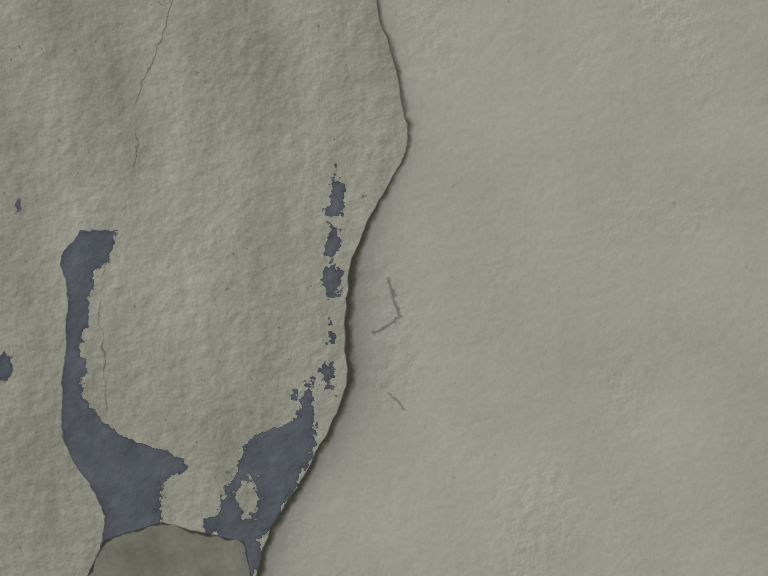
Write a Shadertoy shader that draws this texture.

```glsl
// Weathered plaster wall: a raised, cracked sheet on the left ends in a wavy
// broken lip over a smoother coat; flaked areas expose blue-grey cement.
// Profile curves shape the breaks, and gradient noise gives grain and stains.

// Evenly spaced profile samples, running from the bottom upwards
const float LIP[13] = float[](.444,.47,.521,.569,.599,.602,.601,.623,.667,.705,.696,.677,.656);
const float CRACK[13] = float[](.234,.222,.212,.191,.182,.177,.172,.198,.222,.236,.24,.274,.299);
const float CHANNEL_LEFT[13] = float[](.153,.175,.181,.16,.127,.108,.108,.109,.113,.116,.116,.104,.139);
const float CHANNEL_RIGHT[13] = float[](.288,.292,.283,.274,.316,.201,.153,.146,.146,.149,.155,.181,.201);
const float CORNER_LEFT[13] = float[](.373,.373,.372,.378,.385,.391,.406,.42,.444,.503,.517,.526,.54);

vec2 hashGradient(vec2 cell) {
  vec2 q = vec2(dot(cell, vec2(127.1, 311.7)), dot(cell, vec2(269.5, 183.3)));
  return 2.0 * fract(sin(q) * 43758.55) - 1.0;
}

float corner(vec2 i, vec2 f, vec2 o) { return dot(hashGradient(i + o), f - o); }

float gradientNoise(vec2 p) {
  vec2 i = floor(p), f = fract(p), u = f * f * (3.0 - 2.0 * f);
  float low = mix(corner(i, f, vec2(0)), corner(i, f, vec2(1, 0)), u.x);
  float high = mix(corner(i, f, vec2(0, 1)), corner(i, f, vec2(1)), u.x);
  return mix(low, high, u.y);
}

float fbm(vec2 p, int octaves) {
  float sum = 0.0, amp = 0.6;
  for (int i = 0; i < octaves; i++) {
    sum += amp * gradientNoise(p);
    p = mat2(1.6, 1.2, -1.2, 1.6) * p + 7.3;
    amp *= 0.55;
  }
  return sum;
}

// Catmull-Rom curve through a profile, t from 0 to 1
float profile(float k[13], float t) {
  float s = clamp(t, 0.0, 1.0) * 12.0;
  int i = min(int(s), 11);
  float f = s - float(i);
  float a = k[max(i - 1, 0)], b = k[i], c = k[i + 1], d = k[min(i + 2, 12)];
  return b + 0.5 * f * (c - a + f * (2.0 * a - 5.0 * b + 4.0 * c - d + f * (3.0 * (b - c) + d - a)));
}

float ellipse(vec2 p, vec2 centre, vec2 radius) {
  return (length((p - centre) / radius) - 1.0) * min(radius.x, radius.y);
}

float segment(vec2 p, vec2 a, vec2 b) {
  vec2 ab = b - a;
  return length(p - a - ab * clamp(dot(p - a, ab) / dot(ab, ab), 0.0, 1.0));
}

float cover(float d, float soft) { return smoothstep(soft, -soft, d); }

// Light from the upper left falling on a noise height field
float reliefLight(vec2 p, float scale) {
  p *= scale;
  return fbm(p, 4) - fbm(p + vec2(-0.12, 0.10), 4);
}

// Signed distance to all exposed cement
float cementDistance(vec2 p, float lip, float rag) {
  float left = profile(CHANNEL_LEFT, p.y / 0.6) - p.x + rag * 0.2;
  float right = p.x - profile(CHANNEL_RIGHT, p.y / 0.6) + rag * 0.9;
  float d = max(max(left, right), p.y - 0.6 + rag * 0.2);
  float inset = 0.045 * smoothstep(0.18, 0.32, p.y);
  float foot = max(profile(CORNER_LEFT, p.y / 0.36) - p.x, p.x - lip + inset) + rag * 1.2;
  foot = max(foot, p.y - 0.335 + rag);
  foot = max(foot, -ellipse(p, vec2(0.431, 0.133), vec2(0.022, 0.032)) - rag);
  d = min(d, foot);
  for (int i = 0; i < 5; i++) {
    float n = float(i);
    vec2 centre = vec2(0.582 - 0.003 * n, 0.658 - 0.077 * n);
    d = min(d, ellipse(p, centre, vec2(0.014 - 0.0018 * n, 0.036 - 0.004 * n)) + rag * 0.9);
  }
  d = min(d, ellipse(p, vec2(0.365, 0.088), vec2(0.014, 0.018)) + rag * 0.7);
  d = min(d, ellipse(p, vec2(0.006, 0.365), vec2(0.013, 0.024)) + rag * 0.5);
  return min(d, ellipse(p, vec2(0.031, 0.638), vec2(0.005, 0.012)) + rag * 0.3);
}

void mainImage(out vec4 fragColor, in vec2 fragCoord) {
  vec2 p = fragCoord / iResolution.y;
  float soft = max(0.0018, 1.0 / iResolution.y);
  float wobble = fbm(p * 35.0, 3), grain = fbm(p * 120.0, 2);
  float lip = profile(LIP, p.y) + wobble * 0.007 + 0.008 * gradientNoise(p * 13.0), s = p.x - lip;

  // Smooth lower coat with scuffs, chips and the shadow of the lip
  vec3 coat = vec3(0.588, 0.587, 0.55) + 0.06 * fbm(p * 4.0 + 20.0, 4) + 0.035 * grain;
  float scuff = smoothstep(0.02, 0.35, fbm(p * vec2(6.0, 3.5) + 3.0, 2));
  coat += (0.08 + 0.16 * scuff) * reliefLight(p + 2.0, 48.0);
  coat *= 1.0 - 0.13 * smoothstep(0.3, 0.5, fbm(p * 55.0 + 9.0, 3));
  vec2 q = p + 0.012 * vec2(wobble, fbm(p * 30.0 + 5.0, 3)), tip = vec2(0.694, 0.448);
  float chip = min(segment(q, vec2(0.674, 0.514), tip), segment(q, tip, vec2(0.651, 0.422)));
  chip = min(chip, segment(q, vec2(0.674, 0.319), vec2(0.703, 0.288)) + 0.001);
  coat *= 1.0 - 0.25 * smoothstep(0.005, 0.0, chip + 0.004 * grain);
  float depth = smoothstep(0.78, 0.5, p.y);
  coat *= 1.0 - (0.16 + 0.14 * depth) * exp(-max(s, 0.0) / mix(0.014, 0.035, depth));
  float gap = 0.004 + 0.007 * depth + wobble * 0.006;
  coat = mix(coat, vec3(0.20, 0.195, 0.165), 0.85 * cover(s - gap, 0.007));

  // Rough upper sheet with streaks, pits and a broken hairline crack
  vec3 sheet = vec3(0.537, 0.536, 0.493) + 0.14 * fbm(p * vec2(8.0, 2.5), 4) + 0.05 * grain;
  sheet += 0.21 * reliefLight(p, 45.0) + 0.08 * reliefLight(p, 12.0);
  sheet *= 1.0 - 0.28 * smoothstep(0.27, 0.48, fbm(p * 75.0, 3));
  float crack = abs(p.x - profile(CRACK, p.y) - wobble * 0.016);
  float broken = smoothstep(-0.3, 0.2, gradientNoise(p * 17.0 + 2.0));
  sheet *= 1.0 - 0.32 * broken * cover(crack - 0.0008, soft);

  // Exposed cement with crumbled borders and a faint rim
  float rag = fbm(p * 24.0 + 4.0, 3) * 0.04 + fbm(p * 85.0, 3) * 0.024;
  float bare = cementDistance(p, lip, rag);
  vec3 cement = vec3(0.32, 0.335, 0.36) + 0.1 * fbm(p * 20.0, 4) + 0.1 * reliefLight(p, 60.0);
  cement *= 1.0 - 0.2 * exp(-max(-bare, 0.0) / 0.004);
  sheet = mix(sheet, cement, cover(bare, soft));

  // Loose slab at the foot of the sheet
  float top = 0.092 - 0.31 * max(0.278 - p.x, 0.0) - 0.23 * max(p.x - 0.278, 0.0);
  float side = max(0.153 + 0.46 * p.y - p.x, p.x - 0.435 + 0.2 * p.y);
  float slab = max(p.y - top, side) + wobble * 0.01;
  vec3 slabColor = vec3(0.425, 0.425, 0.39) + 0.16 * fbm(p * 14.0, 4) + 0.05 * grain;
  sheet = mix(sheet, slabColor, cover(slab, soft));
  sheet = mix(sheet, vec3(0.18, 0.18, 0.16), 0.75 * cover(abs(slab) - 0.0012 - wobble * 0.006, soft));

  fragColor = vec4(mix(coat, sheet, cover(s, soft)), 1.0);
}
```
